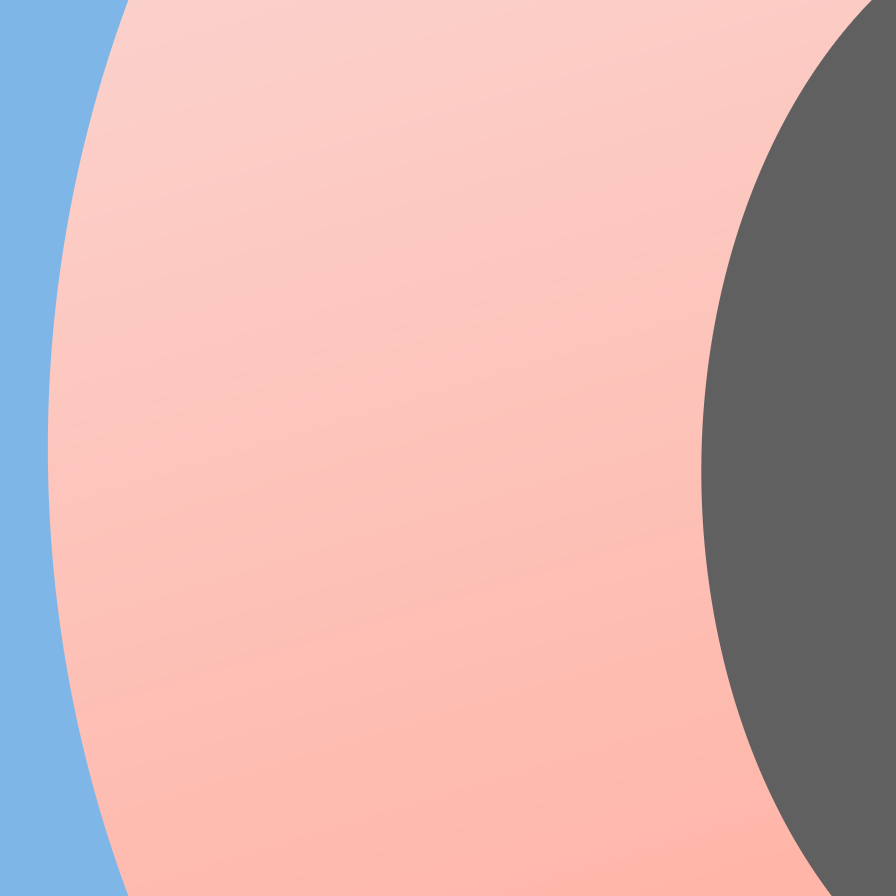
A Shadertoy shader for this background:

```glsl
const vec3 BLUE = vec3(0.498, 0.714, 0.910);
const vec3 PINK_LIGHT = vec3(0.984, 0.822, 0.802);
const vec3 PINK_DEEP = vec3(1.000, 0.708, 0.655);
const vec3 GREY = vec3(0.378);

const vec2 DISC_CENTER = vec2(1.4896, 0.5);
const float DISC_RADIUS = 1.4362;
const vec2 OVAL_CENTER = vec2(1.241, 0.474);
const vec2 OVAL_RADII = vec2(0.4583, 0.6484);
const float GRADIENT_TILT = 0.3;

float circleDistance(vec2 p, float radius) {
    return length(p) - radius;
}

// First-order distance, accurate near the outline
float ellipseDistance(vec2 p, vec2 radii) {
    float k = length(p / radii);
    float slope = length(p / (radii * radii));
    return k * (k - 1.0) / max(slope, 1e-4);
}

float coverage(float dist, float pixel) {
    return clamp(0.5 - dist / pixel, 0.0, 1.0);
}

void mainImage(out vec4 fragColor, in vec2 fragCoord) {
    vec2 uv = fragCoord / iResolution.xy;
    float pixel = 1.0 / min(iResolution.x, iResolution.y);

    // Tilted gradient, light at the upper left
    float t = (1.0 - uv.y + GRADIENT_TILT * uv.x) / (1.0 + GRADIENT_TILT);
    vec3 pink = mix(PINK_LIGHT, PINK_DEEP, clamp(t, 0.0, 1.0));

    // Large disc over blue, then the dark oval
    float disc = coverage(circleDistance(uv - DISC_CENTER, DISC_RADIUS), pixel);
    float oval = coverage(ellipseDistance(uv - OVAL_CENTER, OVAL_RADII), pixel);
    vec3 color = mix(BLUE, pink, disc);
    color = mix(color, GREY, oval);

    fragColor = vec4(color, 1.0);
}
```
